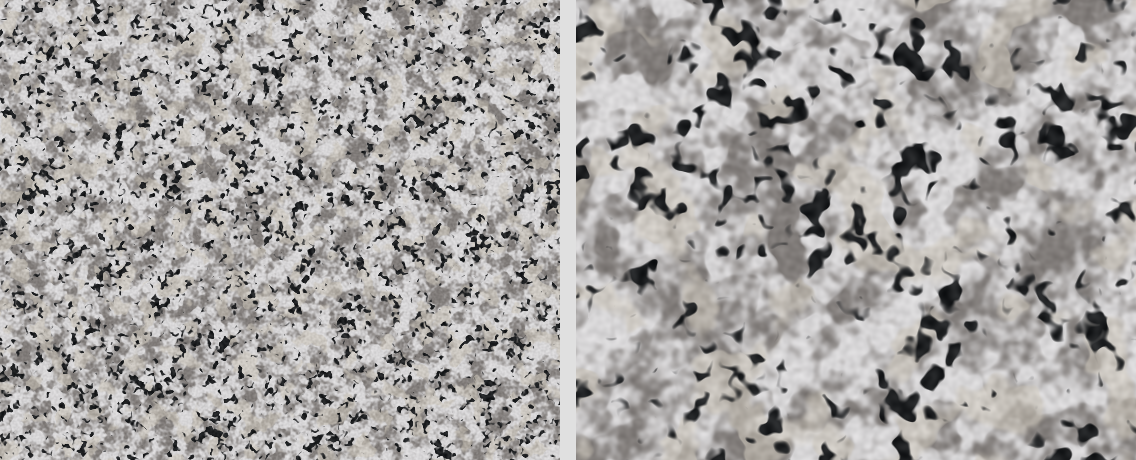
Left, the full canvas; right, a detail of the centre.
Give the GLSL for this texture, as a Shadertoy shader.

```glsl
// Polished grey granite: pale feldspar, warm quartz and clustered black mica flakes.
#define CRYSTAL_FREQ 44.0
#define PATCH_FREQ 20.0
#define MICA_FREQ 48.0
#define CLUSTER_FREQ 15.0
#define MICA_EDGE vec2(0.88, 1.78)
#define QUARTZ_EDGE vec2(-1.95, 1.15)
#define BEIGE_AMOUNT 0.6
#define FELDSPAR vec3(0.845, 0.840, 0.845)
#define QUARTZ vec3(0.500, 0.482, 0.472)
#define BEIGE vec3(0.785, 0.760, 0.715)
#define MICA vec3(0.115, 0.122, 0.130)

// Integer hash of a lattice point, two values in 0..1
vec2 hash2(ivec2 cell) {
    uvec2 v = uvec2(cell) * 1664525u + 1013904223u;
    for (int i = 0; i < 2; i++) {
        v.x += v.y * 1664525u;
        v.y += v.x * 1664525u;
        v ^= v >> 16u;
    }
    return vec2(v & 65535u) / 65535.0;
}

// Slope of one lattice corner, measured at an offset from it
float cornerSlope(ivec2 cell, vec2 offset) {
    float angle = 6.2832 * hash2(cell).x;
    return dot(vec2(cos(angle), sin(angle)), offset);
}

// Each layer gets its own rotation and offset, so the lattices never line up
vec2 layerSpace(vec2 p, float freq, float seed) {
    float c = cos(seed), s = sin(seed);
    return mat2(c, s, -s, c) * p * freq + seed * vec2(37.3, 71.9);
}

// Gradient noise scaled to roughly unit deviation
float gradientNoise(vec2 p, float freq, float seed) {
    p = layerSpace(p, freq, seed);
    ivec2 cell = ivec2(floor(p));
    vec2 f = fract(p);
    vec2 w = f * f * f * (f * (f * 6.0 - 15.0) + 10.0);
    float low = mix(cornerSlope(cell, f),
                    cornerSlope(cell + ivec2(1, 0), f - vec2(1, 0)), w.x);
    float high = mix(cornerSlope(cell + ivec2(0, 1), f - vec2(0, 1)),
                     cornerSlope(cell + ivec2(1, 1), f - vec2(1, 1)), w.x);
    return 5.0 * mix(low, high, w.y);
}

// Soft-edged cellular grains, one random tone each, roughly unit deviation
float crystalTone(vec2 p, float freq, float seed) {
    p = layerSpace(p, freq, seed);
    ivec2 cell = ivec2(floor(p));
    vec2 f = fract(p);
    float toneSum = 0.0, weightSum = 0.0;
    for (int y = -1; y <= 1; y++) {
        for (int x = -1; x <= 1; x++) {
            ivec2 step2 = ivec2(x, y);
            vec2 center = vec2(step2) + hash2(cell + step2);
            float tone = hash2(cell + step2 + ivec2(517, 293)).y;
            float weight = exp(-14.0 * length(center - f));
            toneSum += weight * tone;
            weightSum += weight;
        }
    }
    return 4.0 * (toneSum / weightSum - 0.5);
}

void mainImage(out vec4 fragColor, in vec2 fragCoord) {
    vec2 uv = fragCoord / iResolution.y;

    // Ragged grain boundaries
    vec2 warp = vec2(gradientNoise(uv, 85.0, 1.3), gradientNoise(uv, 85.0, 2.7));
    vec2 p = uv + 0.0012 * warp;
    float fine = gradientNoise(uv, 125.0, 3.9);

    // Quartz to feldspar ground
    float ground = 0.65 * crystalTone(p, CRYSTAL_FREQ, 4.4)
                 + 0.50 * gradientNoise(p, PATCH_FREQ, 5.2)
                 + 0.40 * gradientNoise(p, 60.0, 6.8)
                 + 0.33 * fine;
    vec3 color = mix(QUARTZ, FELDSPAR, smoothstep(QUARTZ_EDGE.x, QUARTZ_EDGE.y, ground));

    // Warm beige crystals
    float warm = 0.85 * gradientNoise(p, 23.0, 7.5) + 0.5 * crystalTone(p, 36.0, 8.1);
    color = mix(color, BEIGE, BEIGE_AMOUNT * smoothstep(0.5, 1.2, warm));
    color += 0.016 * gradientNoise(uv, 170.0, 9.6);

    // Black mica flakes, gathered in loose clusters
    float mica = 0.70 * gradientNoise(p, MICA_FREQ, 10.3)
               + 0.52 * gradientNoise(p, 102.0, 11.7)
               + 0.45 * gradientNoise(p, CLUSTER_FREQ, 12.9);
    vec3 micaColor = MICA + 0.025 * fine;
    color = mix(color, micaColor, smoothstep(MICA_EDGE.x, MICA_EDGE.y, mica));

    fragColor = vec4(clamp(color, 0.0, 1.0), 1.0);
}
```
